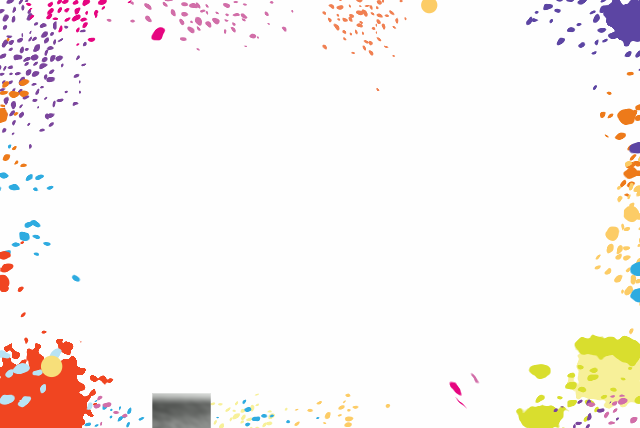
Reproduce this background procedurally as a WebGL 2 fragment shader.

```glsl
#version 300 es
precision highp float;
// Draws a white page framed by sprays, drops and splats of bright paint.
uniform vec2 u_resolution;
out vec4 outColor;

const vec3 PAPER = vec3(0.995);
const vec3 VIOLET = vec3(0.48, 0.27, 0.61);
const vec3 INDIGO = vec3(0.36, 0.27, 0.64);
const vec3 MAGENTA = vec3(0.90, 0.02, 0.50);
const vec3 MAUVE = vec3(0.82, 0.43, 0.66);
const vec3 CORAL = vec3(0.94, 0.50, 0.32);
const vec3 ORANGE = vec3(0.93, 0.48, 0.10);
const vec3 AMBER = vec3(0.99, 0.80, 0.40);
const vec3 LEMON = vec3(0.97, 0.94, 0.60);
const vec3 LIME = vec3(0.85, 0.87, 0.18);
const vec3 RED = vec3(0.94, 0.27, 0.13);
const vec3 BLUE = vec3(0.18, 0.67, 0.88);
const vec3 ICE = vec3(0.72, 0.89, 0.96);
const float ASPECT = 1.5;
const float WOBBLE = 0.005;      // how far drop outlines wander
const float WOBBLE_SCALE = 65.0;
const float DROP_SIZE = 0.46;    // largest drop radius, in cells
const vec4 PANEL = vec4(0.357, 0.0, 0.494, 0.081);

vec2 hash2(vec2 p) {
  p = vec2(dot(p, vec2(127.1, 311.7)), dot(p, vec2(269.5, 183.3)));
  return fract(sin(p) * 43758.5);
}

float gradDot(vec2 cell, vec2 f, vec2 corner) {
  return dot(hash2(cell + corner) * 2.0 - 1.0, f - corner);
}

float gradientNoise(vec2 p) {
  vec2 i = floor(p), f = fract(p), u = f * f * (3.0 - 2.0 * f);
  vec2 e = vec2(0, 1);
  return mix(mix(gradDot(i, f, e.xx), gradDot(i, f, e.yx), u.x),
             mix(gradDot(i, f, e.xy), gradDot(i, f, e.yy), u.x), u.y);
}

float cover(float d) {
  return clamp(0.5 - d * u_resolution.y, 0.0, 1.0);
}

mat2 rotation(float a) {
  return mat2(cos(a), -sin(a), sin(a), cos(a));
}

// Jittered oval drops that thin out and shrink away from a centre
void spray(inout vec3 col, vec2 p, vec2 center, vec2 reach, float cell,
           float density, float tilt, vec3 ink) {
  if (length((p - center) / reach) > 1.3) return;
  vec2 base = floor(p / cell);
  float d = 1.0;
  for (int k = 0; k < 9; k++) {
    vec2 id = base + vec2(k % 3, k / 3) - 1.0;
    vec2 a = hash2(id + center * 37.0), b = hash2(id + center * 91.0 + 5.0);
    vec2 pos = (id + 0.15 + 0.7 * a) * cell;
    float fade = 1.0 - smoothstep(0.15, 1.0, length((pos - center) / reach));
    if (b.x > density * fade) continue;
    float r = cell * DROP_SIZE * mix(0.35, 1.0, b.y) * (0.65 + 0.35 * fade);
    vec2 q = rotation(tilt + (a.x - 0.5) * 1.4) * (p - pos);
    d = min(d, length(q * vec2(0.8, 1.35)) - r);
  }
  col = mix(col, ink, cover(d));
}

// Single tilted oval drop
void drop(inout vec3 col, vec2 p, vec2 center, vec2 size, float tilt, vec3 ink) {
  vec2 q = rotation(tilt) * (p - center) / size;
  col = mix(col, ink, cover((length(q) - 1.0) * min(size.x, size.y)));
}

// Large splat with a ragged edge
void splat(inout vec3 col, vec2 p, vec2 center, vec2 size, float rough, vec3 ink) {
  float edge = gradientNoise(p * 22.0) + 0.6 * gradientNoise(p * 55.0);
  float d = length((p - center) / size) - 1.0 + rough * edge;
  col = mix(col, ink, cover(d * min(size.x, size.y)));
}

// Soft grey rectangle at the lower edge
void greyPanel(inout vec3 col, vec2 p) {
  vec2 t = (p - PANEL.xy) / (PANEL.zw - PANEL.xy);
  float shade = mix(0.52, 0.36, smoothstep(0.0, 0.6, t.y));
  shade = mix(shade, 0.8, smoothstep(0.65, 1.0, t.y)) + 0.08 * (t.x - 0.5);
  shade += 0.12 * gradientNoise(vec2(p.x + p.y, p.x * 0.4 - p.y) * 50.0) * (1.0 - t.y);
  vec2 d = abs(p - 0.5 * (PANEL.xy + PANEL.zw)) - 0.5 * (PANEL.zw - PANEL.xy);
  col = mix(col, vec3(shade, shade + 0.01, shade), cover(max(d.x, d.y)));
}

void main() {
  vec2 uv = gl_FragCoord.xy / u_resolution * vec2(ASPECT, 1.0);
  vec2 n = uv * WOBBLE_SCALE;
  vec2 p = uv + WOBBLE * vec2(gradientNoise(n), gradientNoise(n + 31.0));
  vec3 col = PAPER;

  // Top edge
  spray(col, p, vec2(0.02, 0.86), vec2(0.24, 0.25), 0.019, 0.85, 0.8, VIOLET);
  spray(col, p, vec2(0.17, 0.99), vec2(0.16, 0.13), 0.021, 0.8, 0.6, MAGENTA);
  spray(col, p, vec2(0.48, 1.0), vec2(0.27, 0.14), 0.020, 0.8, -0.5, MAUVE);
  spray(col, p, vec2(0.85, 0.99), vec2(0.14, 0.16), 0.016, 0.85, -0.7, CORAL);
  spray(col, p, vec2(1.43, 0.98), vec2(0.25, 0.18), 0.026, 0.9, 0.5, INDIGO);
  splat(col, p, vec2(1.48, 0.95), vec2(0.06, 0.05), 0.7, INDIGO);
  drop(col, p, vec2(0.37, 0.92), vec2(0.018, 0.011), 0.8, MAGENTA);
  drop(col, uv, vec2(1.006, 0.988), vec2(0.019), 0.0, AMBER);

  // Left edge
  spray(col, p, vec2(0.01, 0.75), vec2(0.10, 0.27), 0.024, 0.4, 0.5, ORANGE);
  spray(col, p, vec2(0.03, 0.50), vec2(0.20, 0.19), 0.026, 0.45, 0.2, BLUE);
  spray(col, p, vec2(0.01, 0.34), vec2(0.11, 0.16), 0.030, 0.6, 0.4, RED);
  drop(col, p, vec2(0.0, 0.73), vec2(0.018), 0.0, ORANGE);
  drop(col, p, vec2(0.005, 0.34), vec2(0.018), 0.0, RED);
  drop(col, p, vec2(0.178, 0.35), vec2(0.010, 0.006), -0.6, BLUE);

  // Right edge
  spray(col, p, vec2(1.48, 0.68), vec2(0.10, 0.22), 0.024, 0.55, 0.2, ORANGE);
  spray(col, p, vec2(1.49, 0.42), vec2(0.11, 0.27), 0.024, 0.8, 0.9, AMBER);
  drop(col, p, vec2(1.469, 0.728), vec2(0.021, 0.019), 0.0, ORANGE);
  drop(col, p, vec2(1.478, 0.595), vec2(0.017, 0.012), 0.3, ORANGE);
  drop(col, p, vec2(1.495, 0.655), vec2(0.021, 0.014), 0.3, INDIGO);
  drop(col, p, vec2(1.435, 0.455), vec2(0.016), 0.0, AMBER);
  drop(col, p, vec2(1.48, 0.50), vec2(0.019), 0.0, AMBER);
  for (float k = 0.0; k < 2.0; k++)
    drop(col, p, vec2(1.496, 0.31 + 0.061 * k), vec2(0.019, 0.016), 0.0, BLUE);

  // Lower left corner
  splat(col, p, vec2(0.10, 0.07), vec2(0.12, 0.115), 0.9, RED);
  spray(col, p, vec2(0.09, 0.10), vec2(0.19, 0.16), 0.036, 0.45, 0.4, ICE);
  drop(col, uv, vec2(0.121, 0.144), vec2(0.025), 0.0, LEMON * vec3(1.0, 0.93, 0.8));
  spray(col, p, vec2(0.28, 0.02), vec2(0.10, 0.07), 0.018, 0.6, 0.6, BLUE);
  spray(col, p, vec2(0.27, 0.03), vec2(0.08, 0.06), 0.022, 0.5, 0.3, MAUVE);

  // Bottom edge
  spray(col, p, vec2(0.58, 0.03), vec2(0.16, 0.07), 0.017, 0.7, 0.7, LEMON);
  spray(col, p, vec2(0.60, 0.02), vec2(0.17, 0.05), 0.018, 0.35, 0.5, BLUE);
  spray(col, p, vec2(0.79, 0.03), vec2(0.17, 0.06), 0.018, 0.5, 0.4, AMBER);
  greyPanel(col, uv);
  drop(col, p, vec2(1.069, 0.092), vec2(0.019, 0.007), -0.9, MAGENTA);
  drop(col, p, vec2(1.113, 0.117), vec2(0.013, 0.004), -0.9, MAUVE);
  drop(col, p, vec2(1.08, 0.058), vec2(0.013, 0.002), -0.7, MAGENTA);

  // Lower right corner
  splat(col, p, vec2(1.43, 0.13), vec2(0.09, 0.075), 0.45, LEMON);
  splat(col, p, vec2(1.40, 0.19), vec2(0.055, 0.024), 0.7, LIME);
  splat(col, p, vec2(1.47, 0.18), vec2(0.035, 0.03), 0.5, LIME);
  splat(col, p, vec2(1.265, 0.133), vec2(0.023, 0.016), 0.4, LIME);
  splat(col, p, vec2(1.27, 0.025), vec2(0.055, 0.032), 0.7, LIME);
  spray(col, p, vec2(1.38, 0.09), vec2(0.20, 0.14), 0.026, 0.4, 0.3, LIME);
  spray(col, p, vec2(1.37, 0.02), vec2(0.15, 0.06), 0.018, 0.5, 0.8, VIOLET);
  spray(col, p, vec2(1.45, 0.04), vec2(0.09, 0.07), 0.023, 0.75, 0.4, MAUVE);
  outColor = vec4(col, 1.0);
}
```
